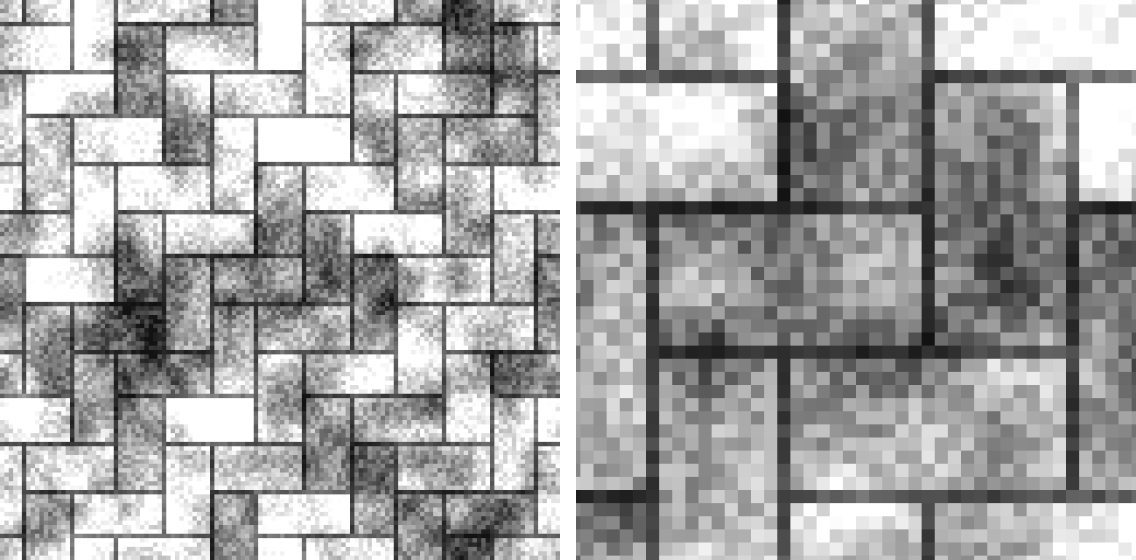
Left: the whole. Right: its middle third, enlarged.
This pattern is drawn by a WebGL 1 fragment shader. Its source:

```glsl
precision highp float;
// Worn grey herringbone paving on a coarse 128 x 128 mosaic, 12 x 12 cells.
// Each brick spans two cells; the diagonal index of a cell picks its brick.
// Brick tone, blotches and grain add up and clip to white; joints darken them.

uniform vec2 u_resolution;

const float TEXELS = 128.0;
const float CELLS = 12.0;

float hash(vec2 p, float seed) {
  vec3 q = fract(vec3(p.xyx + seed * 7.31) * vec3(0.1031, 0.1030, 0.0973));
  q += dot(q, q.yzx + 33.33);
  return fract((q.x + q.y) * q.z);
}

// Value noise that tiles over the unit square
float tiledNoise(vec2 uv, float period, float seed) {
  vec2 p = uv * period;
  vec2 i = floor(p);
  vec2 f = fract(p);
  f = f * f * (3.0 - 2.0 * f);
  vec2 a = mod(i, period);
  vec2 b = mod(i + 1.0, period);
  return mix(mix(hash(a, seed), hash(vec2(b.x, a.y), seed), f.x),
             mix(hash(vec2(a.x, b.y), seed), hash(b, seed), f.x), f.y);
}

// Grey level of one mosaic texel, with y running down
float texelTone(vec2 texel) {
  texel = mod(texel, TEXELS);
  vec2 uv = (texel + 0.5) / TEXELS;

  // Cell and distance, in texels, past its left and top sides
  vec2 p = (texel + 0.9) * CELLS / TEXELS - 0.5;
  vec2 cell = floor(p);
  vec2 past = fract(p) * TEXELS / CELLS;

  // Diagonal index: 3, 0 = left, right half; 2, 1 = upper, lower half
  float k = mod(cell.x - cell.y + 0.5, 4.0);
  bool rightHalf = k < 1.0;
  bool lowerHalf = k > 1.0 && k < 2.0;
  vec2 brick = cell;
  if (rightHalf) brick.x -= 1.0;
  if (lowerHalf) brick.y -= 1.0;
  brick = mod(brick, CELLS);
  bool joint = (past.x < 1.0 && !rightHalf) || (past.y < 1.0 && !lowerHalf);

  // Brick shade, broad fading, stains and fine grain
  float grain = hash(texel, 5.0) - 0.5;
  float tone = 0.75 + 0.58 * (hash(brick, 1.0) - 0.5);
  tone += 0.07 * cos(6.28318 * (uv.y - 0.12));
  tone += 0.50 * (tiledNoise(uv, 8.0, 2.0) - 0.5);
  tone += 0.55 * (tiledNoise(uv, 22.0, 3.0) - 0.5);
  tone += 0.32 * grain;

  if (joint) tone = max(0.45 * tone - 0.05, 0.07 + 0.08 * grain);
  return clamp(tone, 0.07, 1.0);
}

void main() {
  vec2 uv = gl_FragCoord.xy / u_resolution;
  vec2 t = vec2(uv.x, 1.0 - uv.y) * TEXELS - 0.5;
  vec2 base = floor(t);

  // Blend neighbouring texels over one screen pixel
  vec2 f = clamp((fract(t) - 0.5) * u_resolution / TEXELS + 0.5, 0.0, 1.0);
  float grey = 0.0;
  for (int j = 0; j < 2; j++) {
    for (int i = 0; i < 2; i++) {
      vec2 corner = vec2(float(i), float(j));
      vec2 weight = mix(1.0 - f, f, corner);
      grey += weight.x * weight.y * texelTone(base + corner);
    }
  }
  gl_FragColor = vec4(vec3(grey), 1.0);
}
```
